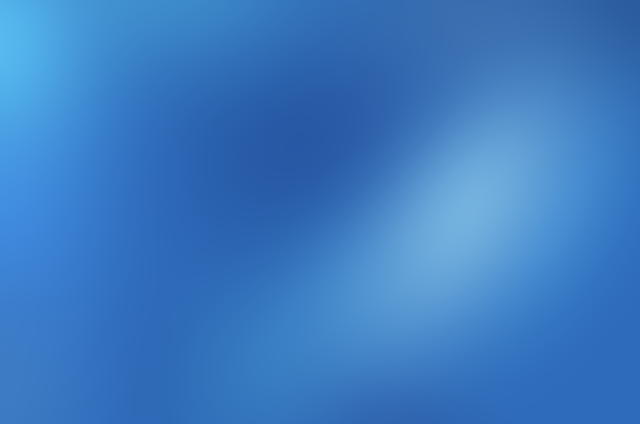
This background is drawn by a Shadertoy shader. Its source:

```glsl
// Soft elliptical falloff: 1 at the centre, fading smoothly outwards
float glow(vec2 p, vec2 centre, vec2 radius, float angle) {
    float c = cos(angle), s = sin(angle);
    vec2 d = p - centre;
    vec2 q = vec2(c * d.x + s * d.y, c * d.y - s * d.x) / radius;
    return exp(-dot(q, q));
}

void mainImage(out vec4 fragColor, in vec2 fragCoord) {
    // Height runs from 0 to 1; width is stretched to a fixed 1.506
    vec2 p = fragCoord / iResolution.xy * vec2(1.506, 1.0);
    vec3 colour = vec3(0.18, 0.42, 0.73);

    // Deep blue shadows
    colour = mix(colour, vec3(0.145, 0.335, 0.635), 0.95 * glow(p, vec2(0.73, 0.69), vec2(0.36, 0.28), 0.6));
    colour = mix(colour, vec3(0.165, 0.385, 0.69), 0.8 * glow(p, vec2(0.36, 0.12), vec2(0.14, 0.25), 0.0));

    // Muted upper edge and dark right corner
    colour = mix(colour, vec3(0.23, 0.43, 0.68), 0.85 * glow(p, vec2(1.13, 0.98), vec2(0.32, 0.22), 0.0));
    colour = mix(colour, vec3(0.15, 0.34, 0.60), 0.95 * glow(p, vec2(1.53, 1.0), vec2(0.25, 0.27), 0.0));

    // Left side: azure wash, lower haze, top band and cyan corner
    colour = mix(colour, vec3(0.25, 0.54, 0.88), 0.95 * glow(p, vec2(-0.02, 0.52), vec2(0.27, 0.38), 0.0));
    colour = mix(colour, vec3(0.25, 0.49, 0.77), 0.85 * glow(p, vec2(-0.02, 0.08), vec2(0.22, 0.24), 0.0));
    colour = mix(colour, vec3(0.25, 0.56, 0.80), 0.9 * glow(p, vec2(0.38, 1.04), vec2(0.34, 0.20), 0.0));
    colour = mix(colour, vec3(0.34, 0.73, 0.94), glow(p, vec2(-0.03, 0.90), vec2(0.24, 0.27), 0.0));

    // Lower haze trailing from the bright streak
    colour = mix(colour, vec3(0.21, 0.48, 0.75), 0.9 * glow(p, vec2(0.66, 0.13), vec2(0.24, 0.20), 0.5));
    colour = mix(colour, vec3(0.26, 0.55, 0.81), 0.7 * glow(p, vec2(0.86, 0.32), vec2(0.25, 0.15), 0.6));
    colour = mix(colour, vec3(0.17, 0.37, 0.67), 0.9 * glow(p, vec2(0.94, 0.0), vec2(0.19, 0.11), 0.0));

    // Azure rim and pale diagonal streak
    colour = mix(colour, vec3(0.23, 0.54, 0.83), 0.75 * glow(p, vec2(1.30, 0.48), vec2(0.30, 0.15), 1.0));
    colour = mix(colour, vec3(0.46, 0.70, 0.875), 0.98 * glow(p, vec2(1.10, 0.50), vec2(0.34, 0.18), 0.96));

    fragColor = vec4(colour, 1.0);
}
```
